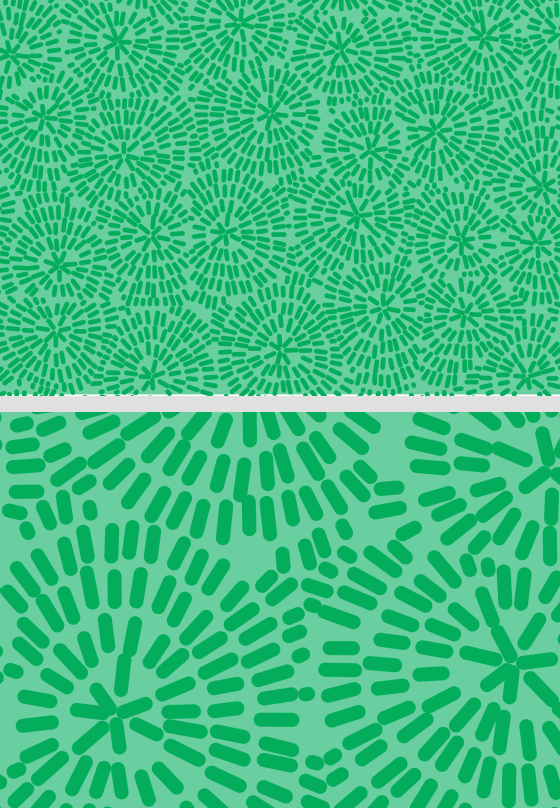
Top, the full canvas; bottom, a detail of the centre.
This pattern is drawn by a Shadertoy shader. Its source:

```glsl
// Draws green rounded dashes radiating from scattered centres, like packed blossoms.

const float TAU = 6.2831853;
const float CELL = 0.25;     // average distance between blossom centres
const float RING = 0.0395;   // radial step from one ring of dashes to the next
const float CORE = 0.012;    // empty radius at the middle of a blossom
const float RADIUS = 0.0059; // half the thickness of a dash

float hash(vec2 p) {
    return fract(sin(dot(p, vec2(127.1, 311.7))) * 43758.5453);
}

vec2 hash2(vec2 p) {
    return vec2(hash(p), hash(p + 57.3));
}

vec2 blossomCentre(vec2 cell) {
    return (cell + 0.5 + 0.8 * (hash2(cell + 3.7) - 0.5)) * CELL;
}

float segmentDistance(vec2 p, vec2 start, vec2 dir, float len) {
    vec2 q = p - start;
    return length(q - dir * clamp(dot(q, dir), 0.0, len));
}

// Length a dash may have before it crosses into a neighbouring blossom.
float clipToBlossom(vec2 start, vec2 dir, float len, vec2 centre, vec2 cell) {
    for (int y = -2; y <= 2; y++)
    for (int x = -2; x <= 2; x++) {
        vec2 toOther = blossomCentre(cell + vec2(x, y)) - centre;
        float span = length(toOther);
        if (span < 0.001) continue;
        vec2 normal = toOther / span;
        float room = 0.5 * span - dot(start - centre, normal) - 0.0058;
        if (room < 0.0) return -1.0;
        float slope = dot(dir, normal);
        if (slope > 0.0) len = min(len, room / slope);
    }
    return len;
}

// Distance to the dashes of one blossom.
float blossomDistance(vec2 p, vec2 centre, vec2 cell) {
    float best = 1.0;
    vec2 q = p - centre;
    float turn = atan(q.y, q.x) / TAU;
    float nearRing = floor((length(q) - CORE) / RING);
    for (int k = -1; k <= 1; k++) {
        float ring = nearRing + float(k);
        if (ring < 0.0) continue;
        float inner = CORE + ring * RING;
        float count = floor(TAU * (inner + 0.012) / 0.0193);
        vec2 ringSeed = centre * 91.0 + ring * 7.3;
        float phase = hash(ringSeed);
        float nearDash = round(turn * count - phase);
        for (int i = -1; i <= 1; i++) {
            float index = mod(nearDash + float(i), count);
            vec2 seed = ringSeed + vec2(index * 1.7, index * 0.6);
            vec2 jitter = hash2(seed) - 0.5;
            float angle = TAU * (index + phase + 0.28 * jitter.x) / count;
            float tilt = angle + 0.22 * (hash(seed + 11.9) - 0.5);
            vec2 dir = vec2(cos(tilt), sin(tilt));
            float start = inner + 0.009 * jitter.y
                        + 0.007 * sin(3.0 * angle + centre.x * 40.0);
            vec2 tip = centre + max(start, 0.007) * vec2(cos(angle), sin(angle));
            float len = mix(0.019, 0.027, hash(seed + 23.1));

            // Only dashes close to the point need the costly clipping.
            if (segmentDistance(p, tip, dir, len) > RADIUS + 0.006) continue;
            len = clipToBlossom(tip, dir, len, centre, cell);
            if (len > 0.002) best = min(best, segmentDistance(p, tip, dir, len));
        }
    }
    return best - RADIUS;
}

void mainImage(out vec4 fragColor, in vec2 fragCoord) {
    vec2 p = fragCoord / iResolution.y;
    float pixel = 1.0 / iResolution.y;
    vec2 cell = floor(p / CELL);

    // Nearest blossom, used to skip those that cannot reach this point.
    float nearest = 9.0;
    for (int y = -1; y <= 1; y++)
    for (int x = -1; x <= 1; x++)
        nearest = min(nearest, distance(p, blossomCentre(cell + vec2(x, y))));

    float dash = 1.0;
    for (int y = -1; y <= 1; y++)
    for (int x = -1; x <= 1; x++) {
        vec2 centre = blossomCentre(cell + vec2(x, y));
        if (distance(p, centre) < nearest + 0.04)
            dash = min(dash, blossomDistance(p, centre, cell));
    }

    // Mint ground with a thin white lower edge, dashes on top.
    vec3 mint = vec3(0.41, 0.81, 0.63);
    vec3 green = vec3(0.01, 0.68, 0.36);
    vec3 color = mix(vec3(1.0), mint, smoothstep(-0.7, 0.7, (p.y - 0.004) / pixel));
    color = mix(color, green, smoothstep(0.7, -0.7, dash / pixel));
    fragColor = vec4(color, 1.0);
}
```
